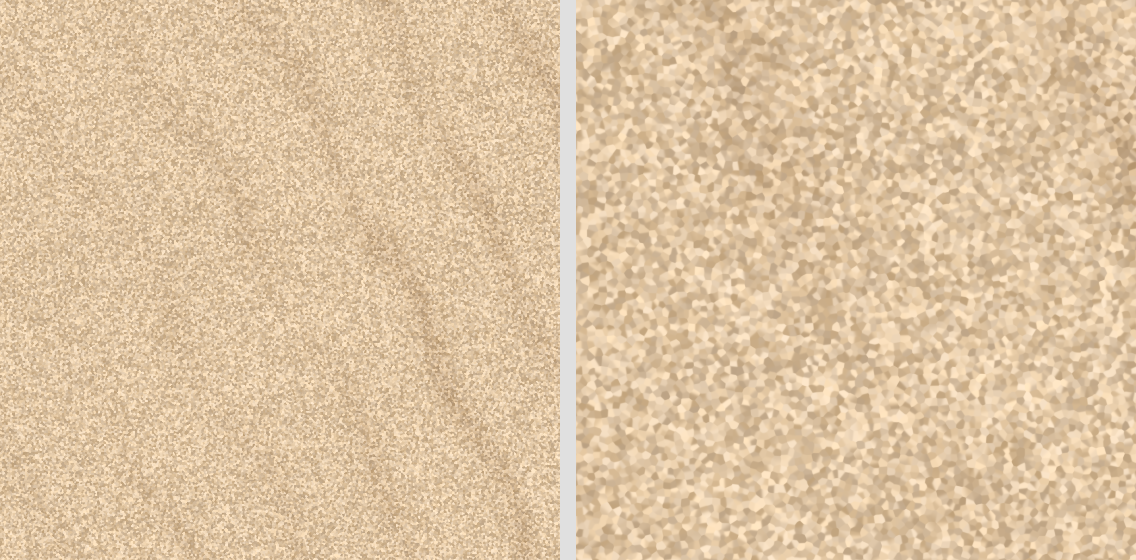
Left, the full canvas; right, a detail of the centre.
This texture is drawn by a WebGL 2 fragment shader. Its source:

```glsl
#version 300 es
precision highp float;

uniform vec2 u_resolution;
out vec4 fragColor;

#define SAND_COLOR vec3(0.877, 0.775, 0.643)
#define GRAINS 270.0          // grains across the canvas
#define GRAIN_CONTRAST 0.135
#define GRAIN_SHARPNESS 8.0
#define TINT_VARIATION 0.03
#define RIPPLES 5.25          // ripples per canvas length
#define RIPPLE_OFFSET 0.30
#define RIPPLE_DEPTH 0.075
#define RIPPLE_BEND 0.20
#define MOTTLE 0.010

vec3 hash3(vec2 cell) {
    vec3 q = fract(cell.xyx * vec3(0.1031, 0.1030, 0.0973));
    q += dot(q, q.yxz + 33.33);
    return fract((q.xxy + q.yzz) * q.zyx);
}

// Soft cellular noise: x = grain tone, y = grain tint, both in -1..1
vec2 grains(vec2 p) {
    vec2 cell = floor(p), local = p - cell;
    vec2 sum = vec2(0.0);
    float total = 0.0;
    for (int j = -1; j <= 1; j++) {
        for (int i = -1; i <= 1; i++) {
            vec2 offset = vec2(i, j);
            vec3 place = hash3(cell + offset);
            vec3 look = hash3(cell + offset + 517.0);
            vec2 d = offset + place.xy - local;
            float weight = exp(-GRAIN_SHARPNESS * dot(d, d));
            sum += weight * (2.0 * look.xy - 1.0);
            total += weight;
        }
    }
    return sum / total;
}

// Layered, mutually bent sines for broad irregular patches, about -1..1
float patches(vec2 p) {
    float value = 0.0, amplitude = 0.5;
    for (int i = 0; i < 4; i++) {
        p = mat2(0.8, 0.6, -0.6, 0.8) * p + 1.7;
        value += amplitude * sin(p.x + 1.3 * sin(p.y * 0.8)) * cos(p.y + sin(p.x * 0.7));
        p *= 1.9;
        amplitude *= 0.6;
    }
    return value;
}

// Faint diagonal hollows, deeper towards the right
float rippleShade(vec2 p) {
    float across = dot(p, vec2(0.82, 0.57));
    float along = dot(p, vec2(0.57, -0.82));
    across += RIPPLE_BEND * p.x * along;
    across += 0.012 * sin(along * 15.0 + across * 5.0) + 0.018 * patches(p * 7.0);
    float phase = 6.2832 * (across - RIPPLE_OFFSET) * RIPPLES;
    float hollow = pow(0.5 + 0.5 * cos(phase + 0.45 * sin(phase)), 3.0);
    float broken = smoothstep(-0.6, 0.5, patches(vec2(across * 9.0, along * 6.0) + 4.0));
    float strength = mix(0.25, 1.0, smoothstep(0.1, 0.95, p.x));
    return hollow * strength * mix(0.3, 1.0, broken);
}

void main() {
    vec2 p = gl_FragCoord.xy / u_resolution.y;

    // Broad light and ripples
    vec3 color = SAND_COLOR + MOTTLE * patches(p * 11.0);
    color -= RIPPLE_DEPTH * rippleShade(p) * vec3(0.88, 1.03, 1.08);

    // Individual grains
    vec2 grain = grains(p * GRAINS);
    color += GRAIN_CONTRAST * grain.x * vec3(0.96, 1.0, 1.03);
    color += TINT_VARIATION * grain.y * vec3(0.3, -0.1, -0.8);

    fragColor = vec4(clamp(color, 0.0, 1.0), 1.0);
}
```
